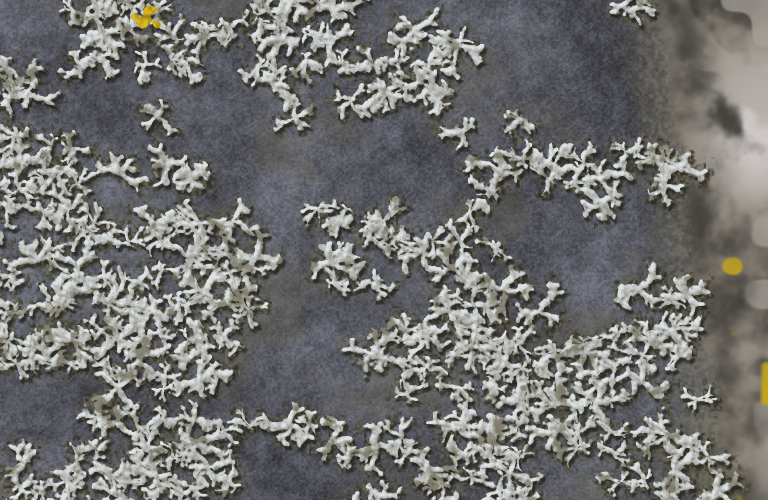
A Shadertoy shader for this texture:

```glsl
#define PALE vec3(.83, .85, .85)
#define UNDERSIDE vec3(.52, .51, .47)
#define STONE_DARK vec3(.235, .235, .26)
#define STONE_LIGHT vec3(.44, .45, .49)
#define OLIVE vec3(.44, .42, .34)
#define SHADOW vec3(.13, .13, .10)
#define YELLOW vec3(.76, .64, .10)
#define COVERAGE .50
#define BIG_PLANT .088
#define SMALL_PLANT .060
#define TO_LIGHT vec2(-.004, .007)

float hash(vec2 p) {
    vec3 q = fract(p.xyx * .1031);
    q += dot(q, q.yzx + 33.33);
    return fract((q.x + q.y) * q.z);
}

float noise(vec2 p) {
    vec2 i = floor(p), f = fract(p);
    f = f * f * (3. - 2. * f);
    return mix(mix(hash(i), hash(i + vec2(1, 0)), f.x),
               mix(hash(i + vec2(0, 1)), hash(i + 1.), f.x), f.y);
}

float fbm(vec2 p) {
    float sum = 0., amp = .5;
    for (int i = 0; i < 4; i++) {
        sum += amp * noise(p);
        p = mat2(1.6, 1.2, -1.2, 1.6) * p + 7.3;
        amp *= .5;
    }
    return sum / .9375;
}

// Corner of the slab, leaning outwards towards the bottom
float slabEdge(float y) { return 1.44 - .135 * y; }

// Tapered capsule
float lobe(vec2 p, vec2 a, vec2 b, float ra, float rb) {
    vec2 pa = p - a, ba = b - a;
    float h = clamp(dot(pa, ba) / dot(ba, ba), 0., 1.);
    return length(pa - ba * h) - mix(ra, rb, h);
}

vec2 polar(float angle) { return vec2(cos(angle), sin(angle)); }

// Where plants grow: loose horizontal bands, sparse towards the corner
float growth(vec2 p) {
    float g = fbm(p * vec2(4., 6.5) + 3.7);
    g -= .10 * smoothstep(.9, 1.15, p.x);
    return g - step(slabEdge(p.y) + .02, p.x);
}

// Distance to forked, radiating plants, one per grid cell
float plants(vec2 p, float size, float seed) {
    vec2 q = p / size;
    float d = 1.;
    for (int k = 0; k < 9; k++) {
        vec2 id = floor(q) + vec2(k % 3, k / 3) - 1.;
        vec2 key = id + seed;
        vec2 centre = id + .2 + .6 * vec2(hash(key), hash(key + 31.7));
        if (length(q - centre) > 1.2) continue;
        if (growth(centre * size) + .2 * hash(key + 5.3) - .1 < COVERAGE) continue;
        float spin = 6.283 * hash(key + 11.9);
        for (int i = 0; i < 4; i++) {
            float r = hash(key + 17.1 * float(i + 1));
            float angle = spin + 1.571 * (float(i) + .8 * r);
            float reach = mix(.14, .56, fract(r * 7.7));
            vec2 tip = centre + polar(angle) * reach * vec2(1., .85);
            d = min(d, lobe(q, centre, tip, .065, .095));
            d = min(d, lobe(q, tip, tip + .19 * polar(angle + .75), .08, .065));
            d = min(d, lobe(q, tip, tip + .16 * polar(angle - .85), .08, .06));
        }
    }
    return d * size;
}

// Both plant sizes with ragged margins
float lichen(vec2 p) {
    vec2 warp = vec2(noise(p * 42.), noise(p * 42. + 19.)) - .5;
    float ragged = .006 * (noise(p * 130.) - .5) + .003 * (noise(p * 260.) - .5);
    p += .018 * warp;
    return min(plants(p, BIG_PLANT, 3.), plants(p, SMALL_PLANT, 71.)) + ragged;
}

// Pitted slate with faint scratches
vec3 stone(vec2 p) {
    float tone = .5 + 1.1 * (fbm(p * 5. + 40.) - .5) + .7 * (fbm(p * 38.) - .5);
    tone += .45 * (noise(p * 210.) - .5) + .35 * (noise(p * 420.) - .5);
    vec2 along = mat2(.8, -.6, .6, .8) * p;
    tone += .18 * smoothstep(.8, .95, noise(along * vec2(14., 230.)));
    vec3 c = mix(STONE_DARK, STONE_LIGHT, clamp(tone, -.2, 1.2));
    float grime = smoothstep(.5, .75, fbm(p * 9. + 12.));
    return mix(c, OLIVE * .85, .35 * grime);
}

// Out of focus side face with pale and yellow patches
vec3 sideFace(vec2 p, float beyond) {
    float mottle = fbm(p * 13. + 8.);
    vec3 c = mix(vec3(.27, .26, .24), vec3(.56, .53, .49), smoothstep(.25, .75, mottle));
    float far = smoothstep(.03, .16, beyond);
    float glow = smoothstep(.22, .04, length((p - vec2(1.52, .74)) * vec2(1.4, 1.)));
    c = mix(c, vec3(.80, .78, .77), glow * smoothstep(.2, .55, mottle));
    c = mix(c, vec3(.66, .64, .61), .7 * far * smoothstep(.55, .68, noise(p * 17. + 2.)));
    float spots = smoothstep(.74, .84, noise(p * 15. + 31.));
    return mix(c, YELLOW, spots * smoothstep(.02, .07, beyond) * smoothstep(.65, .4, p.y));
}

void mainImage(out vec4 fragColor, in vec2 fragCoord) {
    vec2 p = fragCoord / iResolution.y;
    float px = 1. / iResolution.y;
    float beyond = p.x - slabEdge(p.y) + .012 * (noise(p * 22.) - .5);

    // Slab, worn corner and side face
    vec3 c = stone(p);
    c = mix(c, OLIVE * (.75 + .5 * noise(p * 150.)), .5 * smoothstep(-.10, .0, beyond));
    c = mix(c, sideFace(p, beyond), smoothstep(-.005, .04, beyond));

    // Cast shadow and crumbly brown fringe
    float d = lichen(p), lit = lichen(p + TO_LIGHT);
    c = mix(c, SHADOW, .8 * smoothstep(.007, -.003, lit));
    float crumbs = smoothstep(.5, .62, noise(p * 115. + 9.)) * smoothstep(.022, .003, d);
    c = mix(c, mix(SHADOW, OLIVE * 1.1, noise(p * 190.)), .8 * crumbs);

    // Pale lobes, shaded by slope, with browned patches
    float relief = .62 + 55. * (lit - d) + .6 * (noise(p * 95.) - .5);
    relief += .25 * (noise(p * 300.) - .5);
    vec3 skin = mix(UNDERSIDE, PALE, clamp(relief, -.2, 1.1));
    float browned = smoothstep(.58, .74, fbm(p * 32. + 50.));
    skin = mix(skin, OLIVE, .75 * browned);
    c = mix(c, skin, smoothstep(px, -px, d));

    // Small yellow rosette near the top left
    vec2 petal = p - vec2(.29, .96);
    float rosette = length(petal) - .022 - .03 * (noise(p * 60.) - .5);
    c = mix(c, YELLOW * (.7 + .5 * noise(p * 120.)), smoothstep(px, -px, rosette));

    fragColor = vec4(c, 1.);
}
```
